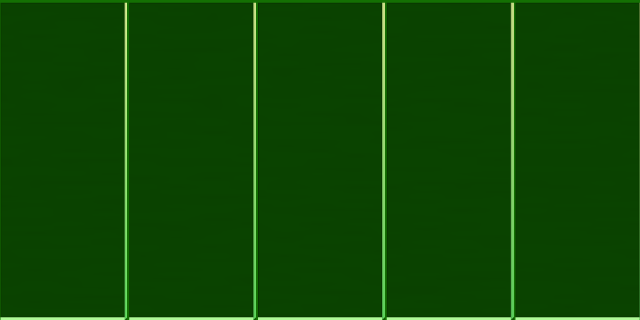
Write a WebGL 1 fragment shader that draws this pattern.

```glsl
precision highp float;
// Five tall dark green bevelled panels with glowing seams between them.

uniform vec2 u_resolution;

// Lengths are fractions of the canvas height.
#define PITCH 0.4023
#define FIRST_SEAM -0.0039
#define GLOW_WIDTH 0.0090
#define SHADE_WIDTH 0.0055
#define RAIL_WIDTH 0.0085
#define GROOVE_WIDTH 0.0022
#define WEAR 0.035
#define FILL vec3(0.04, 0.26, 0.00)
#define SHADE vec3(0.08, 0.44, 0.01)
#define PALE vec3(0.69, 0.98, 0.60)
#define GLOW_TOP vec3(0.86, 0.95, 0.57)
#define GLOW_BOTTOM vec3(0.38, 0.88, 0.38)

float hash(vec2 p) {
  vec3 q = fract(vec3(p.xyx) * 0.1031);
  q += dot(q, q.yzx + 33.33);
  return fract((q.x + q.y) * q.z);
}

float noise(vec2 p) {
  vec2 i = floor(p);
  vec2 f = fract(p);
  f = f * f * (3.0 - 2.0 * f);
  float low = mix(hash(i), hash(i + vec2(1.0, 0.0)), f.x);
  float high = mix(hash(i + vec2(0.0, 1.0)), hash(i + vec2(1.0, 1.0)), f.x);
  return mix(low, high, f.y);
}

// Pixel coverage of the region where the signed distance is positive.
float cover(float inside) {
  return clamp(inside * u_resolution.y + 0.5, 0.0, 1.0);
}

// Pixel coverage of the interval from a to b.
float band(float x, float a, float b) {
  return clamp(cover(x - a) - cover(x - b), 0.0, 1.0);
}

void main() {
  vec2 p = gl_FragCoord.xy / u_resolution.y;
  float along = p.x - FIRST_SEAM;
  float panel = floor(along / PITCH);
  float x = along - panel * PITCH;
  float toSeam = PITCH - x;
  float y = p.y;

  // Panel face with faint horizontal wear.
  float grain = noise(vec2(p.x * 9.0, y * 70.0) + panel * 17.0);
  vec3 color = FILL * (1.0 + WEAR * (grain - 0.5));

  // Thin dark grooves just inside the bevel.
  float groove = band(x, SHADE_WIDTH, SHADE_WIDTH + GROOVE_WIDTH);
  groove = max(groove, band(toSeam, GLOW_WIDTH, GLOW_WIDTH + GROOVE_WIDTH));
  groove = max(groove, band(y, RAIL_WIDTH, RAIL_WIDTH + GROOVE_WIDTH));
  groove = max(groove, band(1.0 - y, RAIL_WIDTH, RAIL_WIDTH + GROOVE_WIDTH));
  color = mix(color, FILL * 0.6, groove * 0.75);

  // Pale bottom rail.
  color = mix(color, PALE, cover(RAIL_WIDTH - y));

  // Glowing right edge, slightly duller from panel to panel.
  float dull = 1.0 - 0.03 * panel - 0.03 * hash(vec2(panel, 5.0));
  vec3 glow = mix(GLOW_BOTTOM, GLOW_TOP, y) * dull;
  float core = 1.0 - 0.14 * cover(toSeam - 0.65 * GLOW_WIDTH);
  color = mix(color, glow * core, cover(GLOW_WIDTH - toSeam));

  // Mitred lower corner and shaded left edge.
  float corner = cover((GLOW_WIDTH - toSeam - y) * 0.7071);
  color = mix(color, SHADE * 0.75, corner);
  color = mix(color, SHADE, cover(SHADE_WIDTH - x));

  // Shaded top rail across all panels.
  color = mix(color, SHADE, cover(RAIL_WIDTH - (1.0 - y)));

  gl_FragColor = vec4(color, 1.0);
}
```
